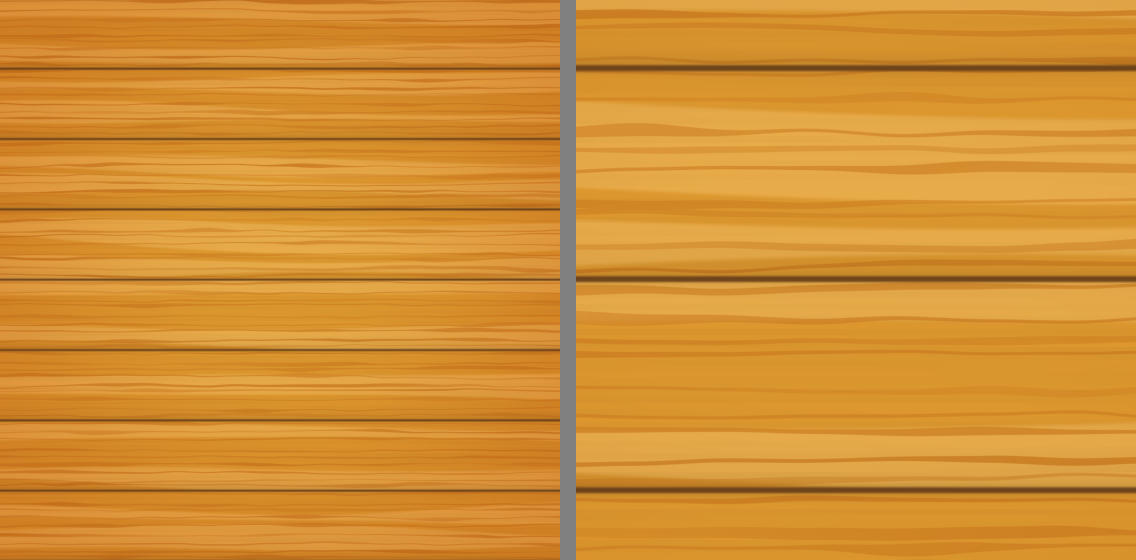
Left: the whole. Right: its middle third, enlarged.
Reproduce this texture procedurally as a Shadertoy shader.

```glsl
// Horizontal honey-coloured wooden planks with pale bands, dark grain and thin seams.

#define PLANK_HEIGHT 0.1256
#define PLANK_SHIFT 0.0019
#define STREAKS 9
#define BANDS 2
#define SEAM_HALF 0.0017
#define WOOD vec3(0.855, 0.588, 0.180)
#define PALE vec3(0.900, 0.665, 0.285)
#define STREAK vec3(0.800, 0.495, 0.130)
#define SEAM vec3(0.400, 0.240, 0.095)
#define EDGE_TINT vec3(0.950, 0.840, 0.750)

float hash(vec2 p) {
    return fract(sin(dot(p, vec2(12.9898, 78.233))) * 43758.5453);
}

// Smooth noise along x, independent for every seed
float wave(float x, float seed) {
    float cell = floor(x);
    float t = fract(x);
    t = t * t * (3.0 - 2.0 * t);
    return mix(hash(vec2(cell, seed)), hash(vec2(cell + 1.0, seed)), t);
}

// Antialiased stripe: 1 inside the half width, 0 outside
float stripe(float dist, float halfWidth, float blur) {
    return 1.0 - smoothstep(halfWidth - blur, halfWidth + blur, abs(dist));
}

// Broad pale bands with long tapering ends
float paleBands(float x, float v, float plank, float blur) {
    float cover = 0.0;
    for (int i = 0; i < BANDS; i++) {
        float seed = plank * 7.3 + float(i) * 2.1 + 3.0;
        float jitter = hash(vec2(seed, 4.7));
        float center = (float(i) + 0.25 + 0.5 * jitter) / float(BANDS);
        center += 0.22 * (wave(x * 1.4 + jitter, seed) - 0.5);
        float halfWidth = mix(0.03, 0.21, wave(x * 1.7 + 5.0 * jitter, seed + 0.6));
        cover = max(cover, stripe(v - center, halfWidth, blur + 0.012));
    }
    return cover;
}

// Thin wavering grain lines that swell and fade along the plank
float grainStreaks(float x, float v, float plank, float blur) {
    float cover = 0.0;
    for (int i = 0; i < STREAKS; i++) {
        float seed = plank * 13.7 + float(i) * 1.9 + 41.0;
        float jitter = hash(vec2(seed, 9.2));
        float center = (float(i) + 0.2 + 0.6 * jitter) / float(STREAKS);
        center += 0.045 * (wave(x * 5.0, seed) - 0.5);
        center += 0.025 * (wave(x * 19.0, seed + 0.3) - 0.5);
        float swell = wave(x * 8.0 + jitter, seed + 0.7);
        float halfWidth = 0.007 + 0.026 * swell * swell * swell;
        float strength = mix(0.35, 0.95, wave(x * 3.0 + jitter, seed + 1.1));
        cover = max(cover, strength * stripe(v - center, halfWidth, blur));
    }
    return cover;
}

void mainImage(out vec4 fragColor, in vec2 fragCoord) {
    vec2 uv = fragCoord / iResolution.xy;
    float blur = 0.8 / iResolution.y;
    float plankBlur = blur / PLANK_HEIGHT;

    // Plank number and height within the plank
    float row = (uv.y + PLANK_SHIFT) / PLANK_HEIGHT;
    float plank = floor(row);
    float v = fract(row);

    // Wood tones and grain
    vec3 color = mix(WOOD, PALE, paleBands(uv.x, v, plank, plankBlur));
    float fine = wave(uv.x * 4.0 + v * 2.0, floor(v * 34.0) + plank * 51.0);
    color *= 0.985 + 0.03 * fine;
    color = mix(color, STREAK, grainStreaks(uv.x, v, plank, plankBlur));

    // Warm darkening towards the borders of the canvas
    float radius = length(uv - 0.5);
    color *= mix(vec3(1.0), EDGE_TINT, smoothstep(0.08, 0.72, radius));

    // Rounded plank edges, then the soft dark seam
    float seamDist = min(v, 1.0 - v) * PLANK_HEIGHT;
    color *= 1.0 - 0.07 * exp(-v * PLANK_HEIGHT / 0.012);
    color *= 1.0 - 0.16 * exp(-seamDist / 0.0025);
    color = mix(color, SEAM, 0.9 * stripe(seamDist, SEAM_HALF, blur + 0.0007));

    fragColor = vec4(color, 1.0);
}
```
